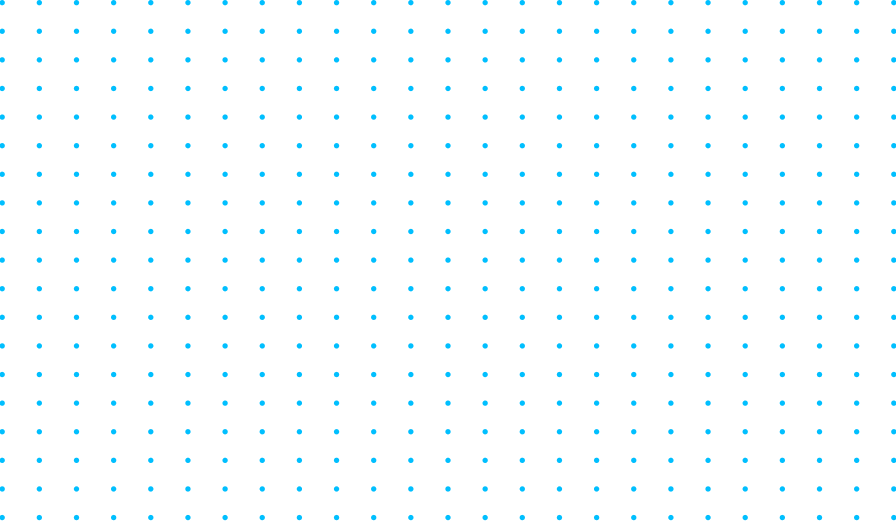
This pattern is drawn by a WebGL 1 fragment shader. Its source:

```glsl
precision highp float;

// A regular grid of small cyan dots on white, 25 across and 19 down.
// Each pixel is folded into its nearest grid cell, and a circle distance
// function with a one-pixel soft edge colours the dot.

uniform vec2 u_resolution;

// Signed distance to the closest dot of a grid centred on the origin.
float dotGrid(vec2 p, vec2 pitch, float radius) {
  vec2 cell = (fract(p / pitch + 0.5) - 0.5) * pitch;
  return length(cell) - radius;
}

void main() {
  // Centred coordinates, in units of the canvas height
  vec2 p = (gl_FragCoord.xy - 0.5 * u_resolution) / u_resolution.y;
  float pixel = 1.0 / u_resolution.y;

  // The outer dots touch the top, left and right edges
  p.y -= 0.0017;
  float d = dotGrid(p, vec2(0.07117, 0.0548), 0.00505);

  // Antialiased coverage of the dot over the white ground
  float coverage = clamp(0.5 - d / pixel, 0.0, 1.0);
  vec3 color = mix(vec3(1.0), vec3(0.0, 0.75, 1.0), coverage);
  gl_FragColor = vec4(color, 1.0);
}
```
